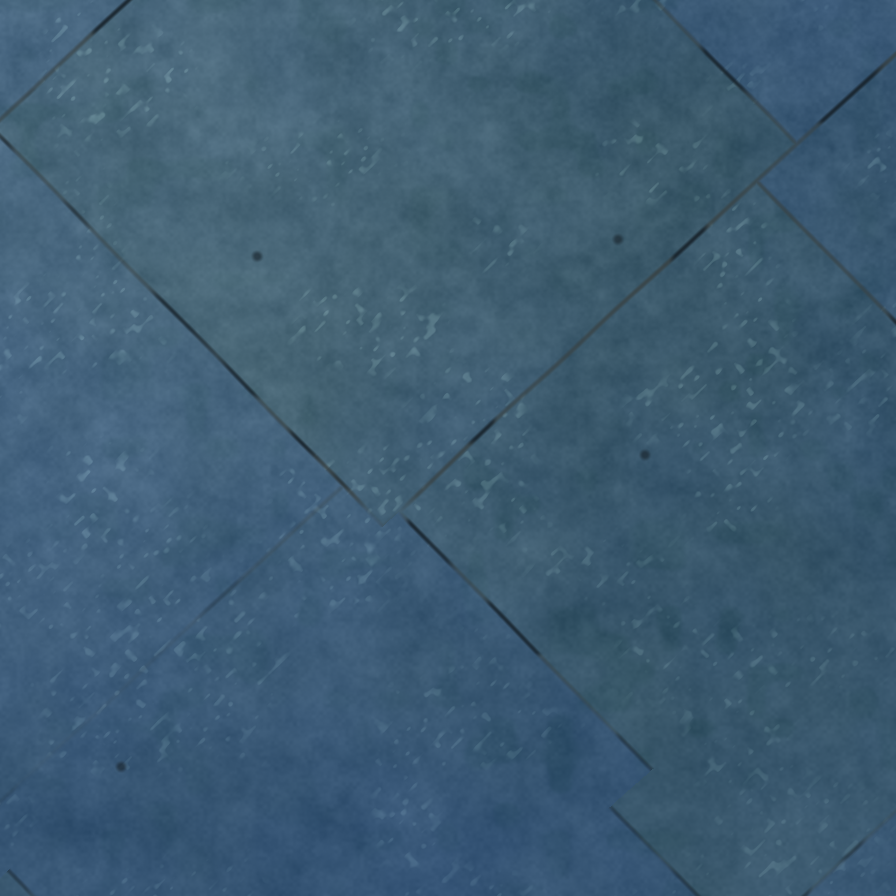
This texture is drawn by a WebGL 1 fragment shader. Its source:

```glsl
precision highp float;
// Worn blue stone floor: large slabs laid diagonally with thin uneven seams.

uniform vec2 u_resolution;

#define PITCH 0.846         // slab pitch along the skewed axes
#define SLAB_SIDE 0.61      // slab side in canvas units
#define SEAM_HALF 0.0022    // half width of a seam
#define SEAM_STRENGTH 0.85
#define MOTTLE 0.085        // contrast of the stone grain
#define FLECKS 0.10         // brightness of the pale flecks
#define TEAL vec3(0.225, 0.343, 0.412)
#define BLUE vec3(0.213, 0.335, 0.468)
#define SHEEN vec3(0.075, 0.075, 0.060)
#define SEAM_BROWN vec3(0.255, 0.290, 0.290)
#define SEAM_DARK vec3(0.085, 0.125, 0.155)

float hash(vec2 p) {
  return fract(sin(dot(p, vec2(127.1, 311.7))) * 43758.5453);
}

float noise(vec2 p) {
  vec2 i = floor(p);
  vec2 f = fract(p);
  f = f * f * (3.0 - 2.0 * f);
  return mix(mix(hash(i), hash(i + vec2(1.0, 0.0)), f.x),
             mix(hash(i + vec2(0.0, 1.0)), hash(i + 1.0), f.x), f.y);
}

float fbm(vec2 p) {
  float sum = 0.0;
  float amp = 0.5;
  for (int i = 0; i < 5; i++) {
    sum += amp * noise(p);
    p = mat2(1.6, 1.2, -1.2, 1.6) * p + 7.3;
    amp *= 0.55;
  }
  return sum / 1.055;
}

// Slab index in xy, distances to the rising and falling seams in zw.
vec4 slabs(vec2 p) {
  float drop = 1.0 - p.y;
  float a = (drop + 0.92 * p.x - 0.979) / PITCH;
  float b = (1.02 * p.x - drop + 0.13) / PITCH;

  // Each course is pushed sideways and stretched a little.
  float course = floor(a + 0.35 * step(0.0, a));
  b -= 0.015 - course * (0.0325 + 0.0725 * course);
  float stretch = b > 0.0 ? mix(0.92, 1.06, mod(course, 2.0)) : 1.0;
  b /= stretch;

  float column = floor(b);
  a -= 0.1 * min(column, 0.0);
  vec2 toSeam = abs(vec2(a, b) - floor(vec2(a, b) + 0.5));
  return vec4(column, floor(a), toSeam * SLAB_SIDE * vec2(1.0, stretch));
}

vec3 stone(vec2 p, vec2 slab) {
  // Slab tint, with a broad cloudy drift of hue.
  float blueSlab = max(mod(slab.x, 2.0), step(1.0, abs(slab.y + 0.5)));
  float cloud = fbm(p * 4.0 + slab * 5.1);
  float low = 1.0 - smoothstep(0.1, 0.5, p.y);
  float hue = 0.15 + 0.5 * blueSlab + 0.8 * (cloud - 0.5) + 0.15 * low;
  vec3 color = mix(TEAL, BLUE, clamp(hue, 0.0, 1.0));

  // Soft daylight from the upper left.
  color += SHEEN * (1.0 - smoothstep(0.05, 0.85, distance(p, vec2(0.13, 0.78))));
  color += 0.012 * (hash(slab + 3.7) - 0.5);

  // Grain in two sizes, then a fine tooth.
  float fade = mix(0.65, 1.0, smoothstep(0.1, 0.6, p.y));
  color += MOTTLE * (fbm(p * 13.0 + 21.0) - 0.5);
  color += MOTTLE * fade * (fbm(p * 55.0) - 0.5);
  color += 0.022 * (noise(p * 240.0) - 0.5);

  // Greenish dark stains and pale scratched flecks.
  float stain = smoothstep(0.62, 0.85, noise(p * 32.0 + 9.0));
  color -= vec3(0.024, 0.018, 0.030) * stain * noise(p * 7.0 + 4.0);
  vec2 slant = vec2(p.x + p.y, p.y - p.x);
  float fleck = smoothstep(0.73, 0.95, noise(slant * vec2(70.0, 115.0)));
  fleck *= smoothstep(0.42, 0.72, noise(p * 11.0 + 31.0));
  return color + vec3(0.9, 1.0, 0.85) * FLECKS * fade * fleck;
}

// Rare round pits, at most one in each scatter cell.
float pits(vec2 p) {
  vec2 cell = floor(p * 5.0);
  vec2 center = 0.25 + 0.5 * vec2(hash(cell + 1.3), hash(cell + 8.9));
  float d = length(fract(p * 5.0) - center) / 5.0;
  return step(0.87, hash(cell + 15.0)) * (1.0 - smoothstep(0.002, 0.008, d));
}

void main() {
  vec2 p = gl_FragCoord.xy / u_resolution.y;
  float soft = 0.0012 + 0.7 / u_resolution.y;

  vec4 slab = slabs(p + 0.0025 * (vec2(noise(p * 9.0), noise(p * 9.0 + 40.0)) - 0.5));
  vec3 color = stone(p, slab.xy);
  color = mix(color, SEAM_DARK, 0.6 * pits(p));

  // Seams fade where worn and open into short dark gaps.
  vec2 line = 1.0 - smoothstep(SEAM_HALF - soft, SEAM_HALF + soft, slab.zw);
  line.x *= slab.x < 0.0 ? 0.35 : 1.0;
  float seam = max(line.x, line.y);
  float wear = mix(0.45, 1.0, noise(p * 8.0 + 12.0));
  wear *= mix(0.3, 1.0, smoothstep(0.08, 0.4, p.y));
  wear *= smoothstep(0.008, 0.04, distance(p, vec2(0.43, 0.437)));
  float gap = smoothstep(0.62, 0.76, noise(p * 17.0 + 2.0));
  vec3 seamColor = mix(SEAM_BROWN, SEAM_DARK, 0.2 + 0.8 * gap);
  color = mix(color, seamColor, seam * min(wear + 0.3 * gap, 1.0) * SEAM_STRENGTH);

  gl_FragColor = vec4(color, 1.0);
}
```
